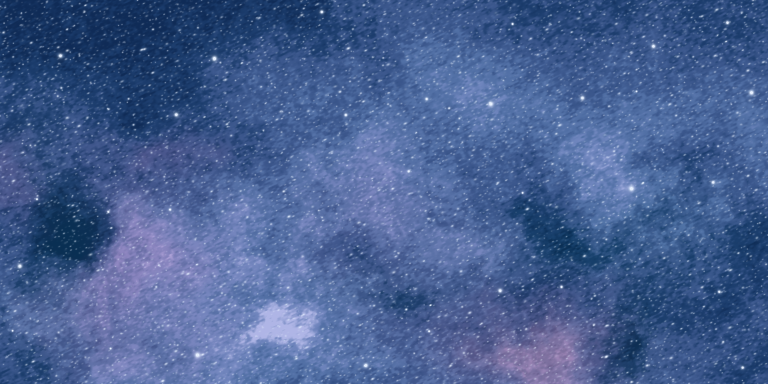
Write a WebGL 2 fragment shader that draws this texture.

```glsl
#version 300 es
precision highp float;
// Night sky: blue and mauve nebula clouds under a dense field of slanted stars.

#define BASE_TONE 0.31
#define CLOUD_CONTRAST 1.15
#define WARP 0.26
#define GRAIN 0.42
#define STAR_CELL 0.0125
#define STAR_SIZE 0.0019
#define STAR_GAIN 0.62
#define STAR_TILT 0.45
#define STAR_STRETCH 1.8
#define BRIGHT_CELL 0.2
#define BRIGHT_SIZE 0.0048

uniform vec2 u_resolution;
out vec4 fragColor;

float hash(vec2 p) {
  vec3 q = fract(vec3(p.xyx) * 0.1031);
  q += dot(q, q.yzx + 33.33);
  return fract((q.x + q.y) * q.z);
}

vec2 hash2(vec2 p) {
  return vec2(hash(p + 17.3), hash(p + 71.9));
}

mat2 rotation(float a) {
  return mat2(cos(a), -sin(a), sin(a), cos(a));
}

float noise(vec2 p) {
  vec2 i = floor(p), f = fract(p);
  f = f * f * (3.0 - 2.0 * f);
  return mix(mix(hash(i), hash(i + vec2(1, 0)), f.x),
             mix(hash(i + vec2(0, 1)), hash(i + vec2(1, 1)), f.x), f.y);
}

float fbm(vec2 p) {
  float sum = 0.0, amp = 0.46;
  for (int i = 0; i < 6; i++) {
    sum += amp * noise(p);
    p = rotation(0.6) * p * 2.03 + 11.7;
    amp *= 0.57;
  }
  return sum;
}

// Soft elliptical patch of light or shade
float glow(vec2 p, vec2 center, vec2 radius) {
  vec2 d = (p - center) / radius;
  return exp(-dot(d, d));
}

// Ramp from deep navy to pale blue
vec3 skyColor(float t) {
  vec3 c = mix(vec3(0.06, 0.17, 0.34), vec3(0.11, 0.24, 0.43), smoothstep(-0.25, 0.06, t));
  c = mix(c, vec3(0.23, 0.34, 0.55), smoothstep(0.03, 0.32, t));
  c = mix(c, vec3(0.32, 0.44, 0.65), smoothstep(0.3, 0.56, t));
  c = mix(c, vec3(0.43, 0.52, 0.74), smoothstep(0.54, 0.8, t));
  return mix(c, vec3(0.68, 0.71, 0.9), smoothstep(0.78, 1.12, t));
}

// One jittered star per cell, drawn as a short soft streak
float starLayer(vec2 p, float cell, float size, float seed) {
  vec2 g = rotation(STAR_TILT) * p / cell + 0.37 * seed;
  vec2 id = floor(g) + seed;
  vec2 d = (fract(g) - 0.25 - 0.5 * hash2(id)) * cell;
  d.x /= mix(1.0, STAR_STRETCH, hash(id + 5.1));
  float r = max(size, 0.4 / u_resolution.y);
  float power = pow(hash(id + 9.7), 3.5);
  return power * exp(-dot(d, d) / (r * r));
}

// Sparse large stars with a faint halo
float brightStars(vec2 p) {
  vec2 g = p / BRIGHT_CELL;
  vec2 id = floor(g) + 40.0;
  vec2 d = (fract(g) - 0.15 - 0.7 * hash2(id)) * BRIGHT_CELL;
  float size = BRIGHT_SIZE * mix(0.5, 1.3, hash(id + 3.3));
  float q = dot(d, d) / (size * size);
  return step(0.35, hash(id + 8.8)) * (1.1 * exp(-q) + 0.13 * exp(-q * 0.2));
}

void main() {
  vec2 p = gl_FragCoord.xy / u_resolution.y;
  p.x *= 2.0 * u_resolution.y / u_resolution.x;
  vec2 w = p + WARP * (vec2(fbm(p * 5.0 + 3.1), fbm(p * 5.0 + 27.4)) - 0.5);
  float cloud = fbm(w * 5.0 + 6.0) - 0.5;

  // Broad light and shade
  float tone = BASE_TONE + CLOUD_CONTRAST * cloud * mix(1.0, 0.5, smoothstep(0.4, 0.9, p.y));
  tone += 0.29 * glow(w, vec2(1.25, 0.66), vec2(0.55, 0.26));
  tone += 0.28 * glow(w, vec2(0.62, 0.2), vec2(0.42, 0.24));
  tone += 0.42 * glow(w, vec2(0.73, 0.16), vec2(0.14, 0.06));
  tone -= 0.3 * glow(w, vec2(0.15, 0.92), vec2(0.65, 0.38));
  tone -= 0.18 * smoothstep(0.72, 1.05, p.y);
  float murk = glow(w, vec2(0.13, 0.36), vec2(0.09, 0.28))
             + glow(w, vec2(1.6, 0.39), vec2(0.28, 0.1))
             + 0.8 * glow(w, vec2(1.68, 0.1), vec2(0.1, 0.18))
             + 0.5 * glow(w, vec2(1.05, 0.27), vec2(0.2, 0.07));
  murk *= clamp(0.85 - 2.0 * cloud, 0.0, 1.3);
  tone -= 0.32 * murk;

  // Mauve and rose clouds
  float rose = glow(w, vec2(1.39, 0.08), vec2(0.27, 0.17));
  float mauve = glow(w, vec2(0.33, 0.28), vec2(0.2, 0.24))
              + 0.7 * glow(w, vec2(0.46, 0.6), vec2(0.1, 0.06))
              + 0.6 * glow(w, vec2(0.02, 0.52), vec2(0.1, 0.12))
              + 0.4 * glow(w, vec2(1.0, 0.42), vec2(0.25, 0.2)) + rose;
  tone += 0.15 * mauve;

  // Fine grain, drawn out along the star direction
  vec2 s = rotation(STAR_TILT) * p;
  tone += GRAIN * (0.6 * noise(s * vec2(110, 210)) + 0.4 * noise(s * vec2(55, 80) + 9.0) - 0.5);
  vec3 color = skyColor(tone) + vec3(-0.03, 0.012, -0.012) * murk;
  float tint = clamp(mauve * (0.75 + 1.6 * cloud), 0.0, 1.0);
  color += tint * vec3(0.13, 0.0, 0.01) + rose * tint * vec3(0.06, 0.0, -0.04);

  // Star dust in growing, thinning layers, then the bright stars
  float light = 0.0;
  for (int i = 0; i < 5; i++) {
    float k = float(i);
    light += starLayer(p, STAR_CELL * pow(1.6, k), STAR_SIZE * (1.0 + 0.15 * k), 31.0 * k)
           * STAR_GAIN * (0.75 + 0.2 * k);
  }
  light += brightStars(p);
  color = mix(color, vec3(0.9, 0.94, 1.0), clamp(light, 0.0, 1.0));
  fragColor = vec4(color, 1.0);
}
```
